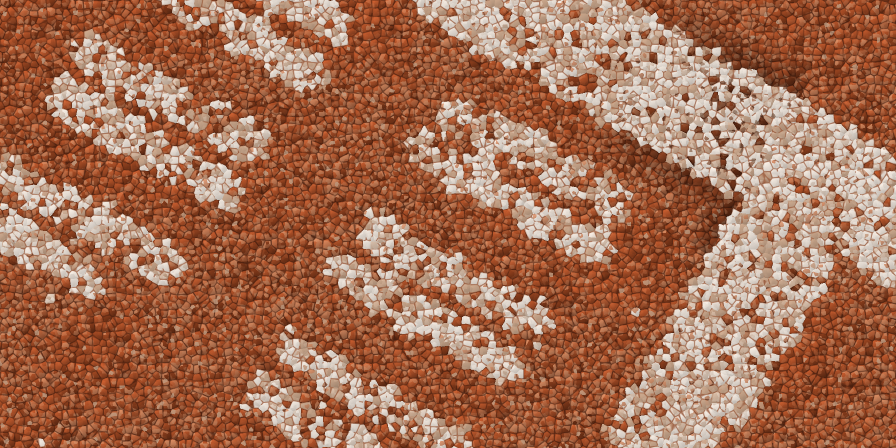
Write a WebGL 2 fragment shader that draws this texture.

```glsl
#version 300 es
precision highp float;
// Red rubber running track with worn white paint: a wide line with a side leg
// and two rows of slanted bars. Cellular granules carry the colour, and each
// granule takes paint according to the distance field of the markings.
uniform vec2 u_resolution;
out vec4 outColor;

// Layout, in canvas heights; "along" and "across" follow the slanted markings
const vec2 ALONG = vec2(0.865, 0.501);
const vec2 LINE_ACROSS = vec2(-0.700, -0.441);
const vec2 LEG_ALONG = vec2(1.654, 1.906);
const vec2 LEFT_ROW = vec2(0.236, 0.002);
const vec2 RIGHT_ROW = vec2(0.982, 0.027);
const vec2 PAIR_STEP = vec2(-0.026, 0.324);
const float BAR_GAP = 0.115;
const float BAR_LENGTH = 0.412;
const float BAR_RADIUS = 0.043;

// Granules
const float GRAIN_SCALE = 58.0;
const float GRIT_SCALE = 115.0;
const float EDGE_WEAR = 0.024;
const float LINE_COVER = 0.90;
const float BAR_COVER = 0.84;

// Colours
const vec3 CREVICE = vec3(0.25, 0.10, 0.045);
const vec3 DEEP_RED = vec3(0.50, 0.22, 0.10);
const vec3 BRICK = vec3(0.69, 0.32, 0.16);
const vec3 DUSTY = vec3(0.67, 0.43, 0.30);
const vec3 TAN_PAINT = vec3(0.74, 0.61, 0.51);
const vec3 WHITE_PAINT = vec3(0.87, 0.835, 0.80);

float hash(vec2 p) {
  vec3 q = fract(vec3(p.xyx) * 0.1031);
  q += dot(q, q.yzx + 33.33);
  return fract((q.x + q.y) * q.z);
}

float noise(vec2 p) {
  vec2 i = floor(p), f = fract(p);
  f = f * f * (3.0 - 2.0 * f);
  return mix(mix(hash(i), hash(i + vec2(1, 0)), f.x),
             mix(hash(i + vec2(0, 1)), hash(i + vec2(1, 1)), f.x), f.y);
}

// Nearest granule: xy = its centre, z = distance to it, w = gap to the next
vec4 granule(vec2 p) {
  vec2 cell = floor(p), centre = p;
  float first = 9.0, second = 9.0;
  for (int j = -1; j <= 1; j++)
    for (int i = -1; i <= 1; i++) {
      vec2 c = cell + vec2(i, j);
      vec2 site = c + 0.08 + 0.84 * vec2(hash(c + 17.0), hash(c + 71.0));
      float d = length(p - site);
      if (d < first) { second = first; first = d; centre = site; }
      else second = min(second, d);
    }
  return vec4(centre, first, second - first);
}

float barDistance(vec2 s, vec2 start, float len) {
  s -= start;
  s.x -= clamp(s.x, 0.0, len);
  return length(s) - BAR_RADIUS;
}

// Slanted frame, measured from the upper left corner
vec2 slant(vec2 p) {
  p.y = 1.0 - p.y;
  return vec2(dot(p, ALONG), dot(p, vec2(-ALONG.y, ALONG.x)));
}

float lineDistance(vec2 s) {
  float band = max(LINE_ACROSS.x - s.y, s.y - LINE_ACROSS.y);
  float leg = max(max(LEG_ALONG.x - s.x, s.x - LEG_ALONG.y), LINE_ACROSS.x - s.y);
  return min(band, leg);
}

float barsDistance(vec2 s) {
  float d = 9.0;
  for (int k = -1; k <= 1; k++)
    for (int j = 0; j < 2; j++) {
      vec2 offset = float(k) * PAIR_STEP + vec2(-0.005, BAR_GAP) * float(j);
      float worn = (k == 1 && j == 1) ? 0.66 : 1.0;
      d = min(d, barDistance(s, LEFT_ROW + offset, BAR_LENGTH * worn));
      d = min(d, barDistance(s, RIGHT_ROW + offset, BAR_LENGTH));
    }
  return d;
}

vec3 surface(vec2 p) {
  vec4 grain = granule(p * GRAIN_SCALE);
  vec4 grit = granule(p * GRIT_SCALE + 40.0);
  vec2 site = grain.xy / GRAIN_SCALE;
  float pick = hash(floor(grain.xy * 31.0));
  float tone = hash(floor(grain.xy * 47.0) + 9.0);
  float fleck = hash(floor(grit.xy * 29.0) + 5.0);

  // Bare rubber: mixed granules, lit from above left, with dark crevices
  float relief = dot(p * GRAIN_SCALE - grain.xy, vec2(-0.45, 0.9));
  float patches = noise(p * 5.0);
  vec3 rubber = mix(DEEP_RED, BRICK, smoothstep(0.0, 0.5, tone));
  rubber = mix(rubber, DUSTY, smoothstep(0.4, 0.9, fleck * 0.75 + patches * 0.3));
  rubber *= 0.98 + 0.32 * relief + 0.22 * (fleck - 0.5);
  float crack = 1.0 - smoothstep(0.0, 0.24, grain.w);
  rubber = mix(rubber, CREVICE, crack * (0.35 + 0.5 * hash(floor(grit.xy * 13.0))));
  rubber = mix(rubber, TAN_PAINT, 0.7 * step(0.975, fleck));

  // Damp shade beside the inner corner of the wide line
  vec2 s = slant(p), gs = slant(site);
  float beside = smoothstep(0.09, 0.0, lineDistance(s)) * step(s.x, LEG_ALONG.x);
  rubber *= 1.0 - 0.28 * beside * smoothstep(1.15, 1.55, s.x) * step(s.y, -0.3);

  // Paint covers whole granules, thinning at frayed edges
  float fray = EDGE_WEAR * (noise(site * 24.0) - 0.5);
  float onLine = smoothstep(0.010, -0.010, lineDistance(gs) + fray);
  float onBars = smoothstep(0.010, -0.010, barsDistance(gs) + fray);
  float cover = max(onLine * LINE_COVER, onBars * BAR_COVER);
  cover *= 0.86 + 0.24 * noise(site * 11.0 + 3.0);
  float painted = step(pick, cover);
  vec3 paint = mix(TAN_PAINT, WHITE_PAINT, smoothstep(0.1, 0.55, tone + 0.3 * (fleck - 0.5)));
  paint *= 1.0 + 0.14 * relief + 0.10 * (fleck - 0.5);
  paint = mix(paint, mix(DUSTY, DEEP_RED, fleck), 0.75 * crack * step(0.3, fleck));
  paint = mix(paint, rubber, 0.8 * step(0.91, fleck));
  return mix(rubber, paint, painted);
}

void main() {
  // Four samples per pixel smooth the granule edges
  vec3 sum = vec3(0.0);
  for (int i = 0; i < 4; i++) {
    vec2 jitter = vec2(i % 2, i / 2) * 0.5 - 0.25;
    sum += surface((gl_FragCoord.xy + jitter) / u_resolution.y);
  }
  outColor = vec4(clamp(sum * 0.25, 0.0, 1.0), 1.0);
}
```
